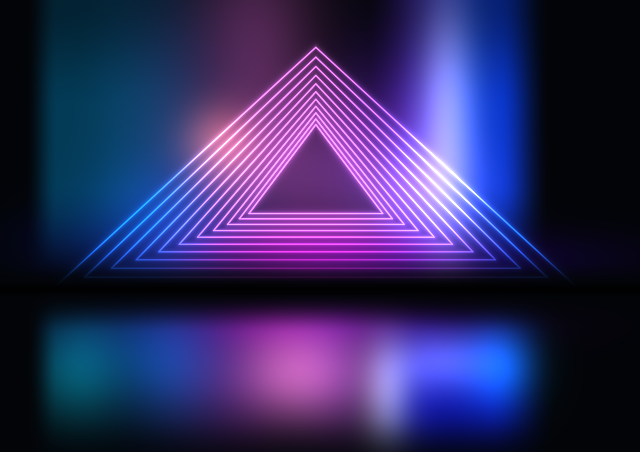
Give the GLSL for this background, as a Shadertoy shader.

```glsl
#define TRIANGLES 11
#define LINE_WIDTH 0.0013
#define HALO_SIZE 0.0045
#define HALO_GAIN 0.42
#define HORIZON 0.36
#define AXIS_X 0.4935
#define BASE_COLOR vec3(0.010, 0.016, 0.030)
#define PINK vec3(0.94, 0.46, 0.98)
#define AZURE vec3(0.08, 0.46, 1.0)
#define VIOLET vec3(0.50, 0.34, 1.0)
#define MAGENTA vec3(0.86, 0.16, 0.76)

// Soft elliptical light
float blob(vec2 p, vec2 centre, vec2 radius) {
    vec2 q = (p - centre) / radius;
    return exp(-dot(q, q));
}

// Soft-edged band rising over a.xy and falling over b.xy
float band(float x, vec2 a, vec2 b) {
    return smoothstep(a.x, a.y, x) * (1.0 - smoothstep(b.x, b.y, x));
}

float segmentDistance(vec2 p, vec2 a, vec2 b) {
    vec2 pa = p - a, ba = b - a;
    return length(pa - ba * clamp(dot(pa, ba) / dot(ba, ba), 0.0, 1.0));
}

// Blurred colour columns behind the triangles
vec3 wallLight(vec2 uv) {
    float lift = smoothstep(0.37, 0.60, uv.y) * mix(1.0, 0.55, smoothstep(0.75, 1.0, uv.y));
    vec3 c = vec3(0.00, 0.21, 0.30) * band(uv.x, vec2(0.04, 0.09), vec2(0.16, 0.36));
    c += vec3(0.02, 0.19, 0.76) * band(uv.x, vec2(0.61, 0.76), vec2(0.78, 0.86));
    c += vec3(0.17, 0.08, 0.42) * band(uv.x, vec2(0.57, 0.65), vec2(0.67, 0.76));
    c *= lift;
    c += vec3(0.06, 0.09, 0.20) * blob(uv, vec2(0.27, 0.72), vec2(0.09, 0.28));
    c += vec3(0.30, 0.13, 0.28) * blob(uv, vec2(0.40, 0.90), vec2(0.10, 0.25));
    c += vec3(0.48, 0.25, 0.20) * blob(uv, vec2(0.345, 0.68), vec2(0.06, 0.085));
    c += vec3(0.42, 0.42, 0.30) * blob(uv, vec2(0.70, 0.74), vec2(0.045, 0.25));
    c += vec3(0.08, 0.02, 0.20) * blob(uv, vec2(0.58, 0.74), vec2(0.06, 0.18));
    c += vec3(0.34, 0.15, 0.38) * blob(uv, vec2(0.49, 0.61), vec2(0.15, 0.17));
    c += vec3(0.02, 0.09, 0.32) * blob(uv, vec2(0.27, 0.52), vec2(0.11, 0.12));
    c += vec3(0.01, 0.02, 0.14) * blob(uv, vec2(0.16, 0.46), vec2(0.13, 0.08));
    c += vec3(0.24, 0.18, 0.40) * blob(uv, vec2(0.66, 0.58), vec2(0.09, 0.11));
    c += vec3(0.24, 0.00, 0.23) * blob(uv, vec2(0.49, 0.45), vec2(0.18, 0.06));
    c += vec3(0.05, 0.00, 0.18) * blob(uv, vec2(0.68, 0.43), vec2(0.28, 0.06));
    return c * smoothstep(HORIZON, HORIZON + 0.06, uv.y);
}

// Diffuse reflections on the glossy floor
vec3 floorLight(vec2 uv) {
    vec3 c = vec3(0.01, 0.32, 0.38) * blob(uv, vec2(0.12, 0.18), vec2(0.08, 0.12));
    c += vec3(0.02, 0.20, 0.42) * blob(uv, vec2(0.26, 0.19), vec2(0.08, 0.13));
    c += vec3(0.20, 0.06, 0.28) * blob(uv, vec2(0.36, 0.17), vec2(0.10, 0.15));
    c += vec3(0.58, 0.31, 0.46) * blob(uv, vec2(0.46, 0.175), vec2(0.09, 0.11));
    c += vec3(0.26, 0.10, 0.36) * blob(uv, vec2(0.54, 0.18), vec2(0.08, 0.14));
    c += vec3(0.38, 0.42, 0.42) * blob(uv, vec2(0.605, 0.13), vec2(0.04, 0.12));
    c += vec3(0.30, 0.31, 0.42) * blob(uv, vec2(0.69, 0.20), vec2(0.08, 0.07));
    c += vec3(0.00, 0.30, 0.46) * blob(uv, vec2(0.785, 0.19), vec2(0.055, 0.09));
    c += vec3(0.03, 0.05, 0.58) * band(uv.x, vec2(0.56, 0.68), vec2(0.76, 0.87))
        * band(uv.y, vec2(-0.06, 0.12), vec2(0.17, 0.36));
    c += vec3(0.15, 0.00, 0.25) * blob(uv, vec2(0.52, 0.30), vec2(0.25, 0.07));
    c += vec3(0.12, 0.00, 0.08) * blob(uv, vec2(0.43, 0.28), vec2(0.10, 0.06));
    c += vec3(0.01, 0.05, 0.14) * blob(uv, vec2(0.18, 0.27), vec2(0.14, 0.09));
    float gate = smoothstep(0.04, 0.09, uv.x) * smoothstep(-0.12, 0.08, uv.y);
    return c * gate * (1.0 - smoothstep(HORIZON - 0.10, HORIZON, uv.y));
}

// Nested triangles: spacing widens away from the innermost one
float neonLines(vec2 p, float pixel) {
    float core = 0.0, halo = 0.0;
    p.x = abs(p.x);
    for (int i = 0; i < TRIANGLES; i++) {
        float n = float(i);
        float spread = 0.000515 * n * n;
        float baseY = 0.5276 - 0.01103 * n - spread;
        vec2 apex = vec2(0.0, 0.7243 + 0.01195 * n + spread);
        vec2 corner = vec2(0.148 + 0.0189 * n + 0.00239 * n * n, baseY);
        float d = min(segmentDistance(p, apex, corner),
                      segmentDistance(p, vec2(0.0, baseY), corner));
        core = max(core, 1.0 - smoothstep(LINE_WIDTH - 0.5 * pixel, LINE_WIDTH + 0.7 * pixel, d));
        halo += exp(-d / HALO_SIZE);
    }
    return 0.7 * core + HALO_GAIN * min(halo, 1.4);
}

vec3 neonColor(vec2 uv) {
    vec3 c = mix(AZURE, PINK, smoothstep(0.22, 0.37, uv.x));
    c = mix(c, VIOLET, smoothstep(0.53, 0.66, uv.x));
    c = mix(c, AZURE, smoothstep(0.71, 0.82, uv.x));
    float low = 1.0 - smoothstep(0.41, 0.51, uv.y);
    c = mix(c, MAGENTA, low * blob(uv, vec2(AXIS_X, uv.y), vec2(0.20, 1.0)));
    c += vec3(0.65, 0.70, 0.40) * blob(uv, vec2(0.69, 0.61), vec2(0.07, 0.11));
    c += vec3(0.25, 0.20, 0.00) * blob(uv, vec2(0.345, 0.68), vec2(0.05, 0.07));
    return c * smoothstep(0.36, 0.49, uv.y);
}

void mainImage(out vec4 fragColor, in vec2 fragCoord) {
    vec2 uv = fragCoord / iResolution.xy;
    float pixel = 1.0 / iResolution.y;
    vec2 p = vec2(fragCoord.x - AXIS_X * iResolution.x, fragCoord.y) * pixel;

    vec3 color = BASE_COLOR + wallLight(uv) + floorLight(uv);
    color *= mix(0.2, 1.0, smoothstep(0.0, 0.02, abs(uv.y - HORIZON)));
    color += neonColor(uv) * neonLines(p, pixel);
    fragColor = vec4(clamp(color, 0.0, 1.0), 1.0);
}
```
